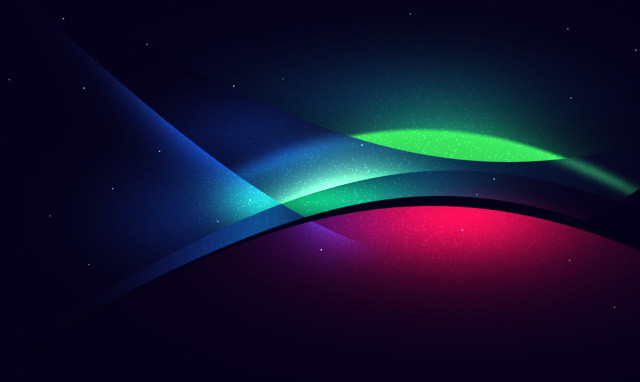
Give the GLSL for this background, as a WebGL 2 fragment shader.

```glsl
#version 300 es
precision highp float;
// Draws crossing curved sheets of aurora light on a night sky, with a red glow below.

#define NIGHT vec3(0.022, 0.005, 0.100)
#define BLUE vec3(0.06, 0.27, 0.62)
#define TEAL vec3(0.03, 0.24, 0.32)
#define GREEN vec3(0.10, 0.78, 0.42)
#define LIME vec3(0.24, 0.96, 0.40)
#define CREAM vec3(0.56, 0.32, 0.14)
#define RED vec3(0.76, 0.045, 0.20)
#define STAR_GRID 11.0
#define STAR_SHARE 0.12
#define DUST_GRID 190.0
#define DUST_AMOUNT 0.35

uniform vec2 u_resolution;
out vec4 outColor;

// Hyperbolic arch; a negative rise makes it a trough.
float arch(float x, vec2 apex, float rise, float width) {
    float t = (x - apex.x) / width;
    return apex.y - rise * (sqrt(1.0 + t * t) - 1.0);
}

float bell(float x, float center, float width) {
    float t = (x - center) / width;
    return exp(-t * t);
}

float blob(vec2 p, vec2 center, vec2 radius) {
    vec2 q = (p - center) / radius;
    return exp(-dot(q, q));
}

// Light that fades with distance from an edge.
float fade(float d, float reach) {
    return exp(-max(d, 0.0) / reach);
}

vec2 hash2(vec2 c) {
    vec3 q = fract(vec3(c.xyx) * vec3(0.1031, 0.1030, 0.0973));
    q += dot(q, q.yzx + 33.33);
    return fract((q.xx + q.yz) * q.zy);
}

// One jittered dot in a share of the cells.
float dots(vec2 p, float grid, float share, float radius) {
    vec2 cell = floor(p * grid);
    vec2 place = 0.15 + 0.7 * hash2(cell);
    vec2 pick = hash2(cell + 71.0);
    float d = length(fract(p * grid) - place) / grid;
    float soft = max(radius, 0.8 / u_resolution.y);
    return step(pick.x, share) * (0.35 + 0.65 * pick.y) * smoothstep(soft * 1.6, 0.0, d);
}

void main() {
    vec2 p = gl_FragCoord.xy / u_resolution.y;
    float x = p.x;
    float px = 0.8 / u_resolution.y;

    // Signed heights above the sheet edges
    float slope = p.y - arch(x, vec2(1.174, 0.322), -0.707, 0.652);
    float bowl = p.y - arch(x, vec2(1.330, 0.576), -0.957, 1.087);
    float veil = p.y - arch(x, vec2(1.098, 0.660), 1.250, 1.087);
    float ribbonTop = p.y - arch(x, vec2(1.185, 0.554), 0.702, 0.870);
    float ribbonLow = p.y - arch(x, vec2(1.152, 0.487), 0.487, 0.717);
    float ground = p.y - arch(x, vec2(1.130, 0.461), 1.409, 1.304);
    float leftSide = smoothstep(px, -px, slope);

    // Upper sky and bright lens
    vec3 sky = NIGHT + vec3(0.07, 0.46, 0.20) * fade(veil, 0.075) * bell(x, 1.20, 0.32);
    sky += TEAL * 0.5 * blob(p, vec2(1.02, 0.73), vec2(0.40, 0.13));
    vec3 lens = LIME * (0.88 + 0.12 * fade(-veil, 0.03));
    sky = mix(sky, lens, smoothstep(0.008, -0.008, veil));

    // Middle sheet between the bowl and the ribbon
    vec3 middle = NIGHT + BLUE * 0.35 * blob(p, vec2(0.66, 0.65), vec2(0.20, 0.10));
    float under = smoothstep(0.03, -0.025, veil);
    middle += TEAL * under * bell(x, 0.82, 0.30);
    middle += BLUE * 0.30 * bell(veil, 0.0, 0.03) * bell(x, 0.72, 0.18);
    middle += GREEN * fade(ribbonTop, 0.045) * bell(x, 0.86, 0.24);
    middle += CREAM * fade(ribbonTop, 0.045) * bell(x, 0.86, 0.15);
    middle += TEAL * 0.35 * bell(x, 1.25, 0.32);
    middle += LIME * 0.42 * bell(veil, -0.005, 0.018) * bell(x, 1.55, 0.16);

    // Left sheet, lit along the slope
    vec3 left = NIGHT + BLUE * fade(-slope, 0.06) * bell(x, 0.52, 0.20);
    left += BLUE * 0.35 * blob(p, vec2(0.50, 0.44), vec2(0.20, 0.13));
    left += GREEN * vec3(1.0, 0.95, 1.15) * blob(p, vec2(0.70, 0.475), vec2(0.12, 0.075));

    // Ribbon
    vec3 ribbon = NIGHT + GREEN * vec3(0.4, 0.9, 0.8) * blob(p, vec2(0.84, 0.475), vec2(0.23, 0.06));
    ribbon += TEAL * 0.75 * bell(x, 1.08, 0.24);
    ribbon += RED * 0.22 * fade(ribbonLow, 0.025) * bell(x, 1.30, 0.22);
    vec3 ribbonLeft = NIGHT + TEAL * bell(x, 0.71, 0.13) + BLUE * 0.4 * bell(x, 0.55, 0.18);
    ribbon = mix(ribbon, ribbonLeft, leftSide);

    // Ground with the red glow
    vec3 low = NIGHT + RED * blob(p, vec2(1.20, 0.44), vec2(0.29, 0.115));
    low += RED * 0.30 * blob(p, vec2(1.20, 0.38), vec2(0.48, 0.20));
    low += vec3(0.05, 0.03, 0.20) * blob(p, vec2(0.86, 0.41), vec2(0.17, 0.10));
    low += vec3(0.06, 0.12, 0.36) * leftSide * fade(-slope, 0.035) * bell(x, 0.83, 0.09);

    // Stack the sheets
    vec3 color = mix(middle, sky, smoothstep(-px, px, bowl));
    color = mix(color, left, leftSide);
    color = mix(color, ribbon, smoothstep(px, -px, ribbonTop));
    color = mix(color, NIGHT * 0.9, smoothstep(px, -px, ribbonLow));
    color = mix(color, low, smoothstep(px, -px, ground));

    // Dust in the light and scattered stars
    color *= 1.0 + DUST_AMOUNT * dots(p, DUST_GRID, 0.18, 0.0014);
    color += vec3(0.65, 0.85, 0.95) * dots(p, STAR_GRID, STAR_SHARE, 0.0022);
    outColor = vec4(clamp(color, 0.0, 1.0), 1.0);
}
```
